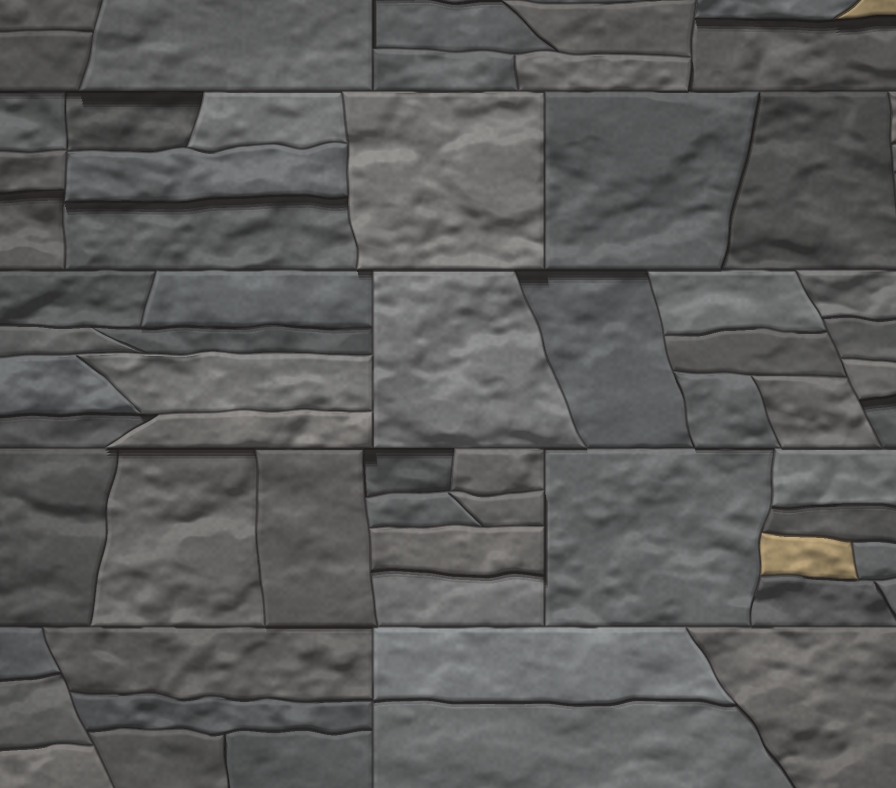
This texture is drawn by a Shadertoy shader. Its source:

```glsl
const float COURSE_HEIGHT = 0.2265;
const float COURSE_TOP = 0.8846;
const float PANEL_WIDTH = 0.9;
const float JOINT_ODD = 0.691;
const float JOINT_EVEN = 0.473;
const float JITTER = 0.55;
const float END_LEAN = 0.8;
const float BED_LEAN = 0.4;
const float WOBBLE = 0.011;
const float RELIEF = 0.026;
const float BEVEL = 0.004;
const float ROUGHNESS = 0.017;
const float LIGHT_GAIN = 0.36;
const float TAN_CHANCE = 0.1;
const int SHADOW_STEPS = 7;
const vec2 LIGHT_DIR = vec2(-0.25, 0.97);
const vec3 COOL_GREY = vec3(0.405, 0.415, 0.42);
const vec3 WARM_GREY = vec3(0.41, 0.40, 0.39);
const vec3 TAN = vec3(0.59, 0.52, 0.39);
const vec3 SHADOW = vec3(0.125, 0.11, 0.11);

struct Cut { float id; float local; float size; };
struct Stone { float height; float edge; float seed; float isThin; };

float hash(vec2 p) {
    return fract(sin(dot(p, vec2(127.1, 311.7))) * 43758.5453);
}

float noise(vec2 p) {
    vec2 i = floor(p), f = fract(p);
    f = f * f * (3.0 - 2.0 * f);
    return mix(mix(hash(i), hash(i + vec2(1, 0)), f.x),
               mix(hash(i + vec2(0, 1)), hash(i + 1.0), f.x), f.y);
}

float fbm(vec2 p) {
    float sum = 0.0, gain = 0.5;
    for (int i = 0; i < 4; i++) {
        sum += gain * noise(p);
        p = mat2(1.6, 1.2, -1.2, 1.6) * p + 3.7;
        gain *= 0.5;
    }
    return sum;
}

// Jittered, leaning boundary; the outermost ones stay straight
float boundary(float i, float n, float across, float lean, float seed) {
    float inside = step(0.5, i) * step(i, n - 0.5);
    float shift = JITTER * (hash(vec2(i, seed)) - 0.5);
    float tilt = lean * (hash(vec2(i + 7.0, seed)) - 0.5) * (across - 0.5);
    return i + inside * (shift + tilt);
}

// Splits the unit range into n uneven parts
Cut cut(float t, float n, float across, float lean, float seed) {
    float x = t * n;
    float i = clamp(floor(x), 0.0, n - 1.0);
    if (x < boundary(i, n, across, lean, seed)) i -= 1.0;
    else if (x >= boundary(i + 1.0, n, across, lean, seed)) i += 1.0;
    i = clamp(i, 0.0, n - 1.0);
    float low = boundary(i, n, across, lean, seed);
    float high = boundary(i + 1.0, n, across, lean, seed);
    return Cut(i, (x - low) / (high - low), (high - low) / n);
}

float endDistance(float t, float size) {
    return min(t, 1.0 - t) * size;
}

// Course -> panel -> block -> bed -> stone
Stone stoneAt(vec2 p) {
    float y = (p.y - COURSE_TOP) / COURSE_HEIGHT;
    float course = floor(y);
    float joint = mod(course, 2.0) > 0.5 ? JOINT_ODD : JOINT_EVEN;
    float x = (p.x - joint) / PANEL_WIDTH;
    vec2 uv = vec2(fract(x), fract(y));
    vec2 wobble = WOBBLE * (vec2(noise(p * 22.0), noise(p * 26.0 + 40.0)) - 0.5);
    uv += wobble / vec2(PANEL_WIDTH, COURSE_HEIGHT) * 4.0 * uv * (1.0 - uv);

    float seed = 50.0 * hash(vec2(floor(x) + 3.0, course));
    Cut block = cut(uv.x, 2.0 + step(0.4, hash(vec2(seed, 1.0))), uv.y, END_LEAN, seed);
    seed = 50.0 * hash(vec2(block.id, seed + 2.0));
    float beds = 1.0 + floor(3.8 * hash(vec2(seed, 3.0)));
    Cut bed = cut(uv.y, beds, block.local, BED_LEAN, seed);
    seed = 50.0 * hash(vec2(bed.id, seed + 4.0));
    float count = 1.0 + step(0.5, hash(vec2(seed, 5.0)));
    Cut piece = cut(block.local, count, bed.local, END_LEAN, seed);
    seed = 50.0 * hash(vec2(piece.id, seed + 6.0));

    float edge = min(endDistance(bed.local, bed.size * COURSE_HEIGHT),
                     endDistance(piece.local, piece.size * block.size * PANEL_WIDTH));
    return Stone(RELIEF * hash(vec2(seed, 8.0)), edge, seed, step(2.5, beds));
}

// Chiselled face with a rounded rim
float surface(vec2 p, Stone s) {
    vec2 q = p * vec2(11.0, 15.0) + s.seed * 3.1;
    float ridge = abs(fbm(q * 0.65 + 9.0) - 0.47);
    float rough = ROUGHNESS * mix(0.4, 1.2, hash(vec2(s.seed, 9.0)));
    float rim = BEVEL * smoothstep(0.0, 0.007, s.edge);
    return s.height + rim + rough * (fbm(q) + 1.3 * smoothstep(0.0, 0.2, ridge));
}

float shadowAt(vec2 p, Stone s) {
    float shade = 0.0;
    for (int i = 1; i <= SHADOW_STEPS; i++) {
        float reach = 0.0035 * float(i);
        float rise = stoneAt(p + LIGHT_DIR * reach).height - s.height;
        shade = max(shade, smoothstep(0.0, 0.01, rise - 0.8 * reach));
    }
    return shade;
}

vec3 wall(vec2 p) {
    Stone s = stoneAt(p);
    vec2 ahead = p + LIGHT_DIR * 0.003;
    float slope = (surface(p, s) - surface(ahead, stoneAt(ahead))) / 0.003;

    // Stone colour
    vec3 color = mix(COOL_GREY, WARM_GREY, hash(vec2(s.seed, 10.0)));
    color *= mix(0.85, 1.1, hash(vec2(s.seed, 11.0)));
    color *= mix(0.82, 1.06, s.height / RELIEF);
    float isTan = s.isThin * step(hash(vec2(s.seed, 12.0)), TAN_CHANCE);
    color = mix(color, TAN, isTan);
    color *= 0.92 + 0.16 * fbm(p * 9.0 + s.seed);
    color *= 0.96 + 0.08 * noise(p * 210.0);

    // Light, cast shadow and open joints
    color *= 1.0 + LIGHT_GAIN * clamp(slope, -1.1, 0.65);
    color = mix(color, SHADOW, 0.82 * shadowAt(p, s));
    return mix(SHADOW, color, 0.35 + 0.65 * smoothstep(0.0, 0.0028, s.edge));
}

void mainImage(out vec4 fragColor, in vec2 fragCoord) {
    vec3 color = vec3(0.0);
    for (int i = 0; i < 4; i++) {
        vec2 offset = vec2(i % 2, i / 2) * 0.5 - 0.25;
        color += 0.25 * wall((fragCoord + offset) / iResolution.y);
    }
    vec2 fromCentre = fragCoord / iResolution.xy - 0.5;
    color *= 1.05 - 0.38 * dot(fromCentre, fromCentre);
    fragColor = vec4(color, 1.0);
}
```
